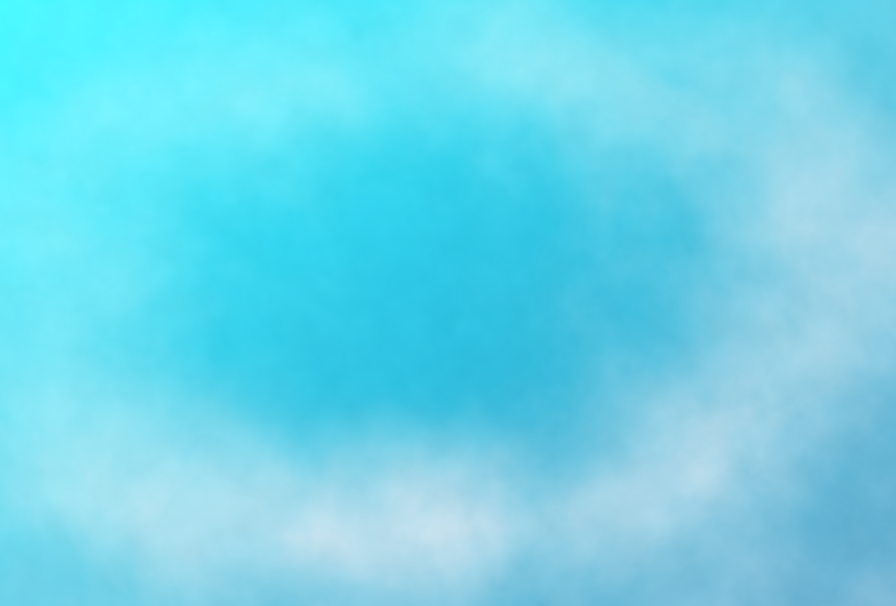
Write a Shadertoy shader that draws this texture.

```glsl
// Soft, blurred cloud haze around an opening of turquoise sky.

// Clear sky and haze colours, from the sunlit upper left to the lower right
const vec3 SKY_LIT    = vec3(0.17, 0.98, 1.04);
const vec3 SKY_SHADE  = vec3(0.18, 0.56, 0.74);
const vec3 HAZE_LIT   = vec3(0.61, 0.97, 1.00);
const vec3 HAZE_SHADE = vec3(0.77, 0.88, 0.93);

// Elliptical opening, in fractions of the canvas
const vec2 OPENING_CENTRE = vec2(0.48, 0.51);
const vec2 OPENING_RADII  = vec2(0.42, 0.36);

const float NOISE_SCALE   = 2.8;   // cells per canvas height
const float BILLOW_SCALE  = 1.5;   // billows relative to the noise scale
const float OCTAVE_GAIN   = 0.54;
const float EDGE_WARP     = 0.50;  // wobble of the opening
const float BILLOW        = 0.58;  // unevenness of the haze
const float HAZE_MIN      = 0.60;  // haze strength, upper left
const float HAZE_MAX      = 0.83;  // haze strength, lower right
const float CORNER_FADE   = 0.46;  // haze lost towards the corners
const float MOTTLE_SCALE  = 22.0;  // fine mottling, cells per canvas height
const float MOTTLE        = 0.030;
const int   OCTAVES       = 6;

// Integer hash of a lattice cell, 0 to 1
float hash(ivec2 cell) {
    uint n = uint(cell.x) * 1597u + uint(cell.y) * 51749u + 977u;
    n = (n ^ (n >> 15u)) * 40503u;
    n = (n ^ (n << 13u)) * 48271u;
    n ^= n >> 16u;
    return float(n & 65535u) / 65535.0;
}

// Value noise with quintic interpolation
float noise(vec2 p) {
    ivec2 cell = ivec2(floor(p));
    vec2 f = fract(p);
    f = f * f * f * (f * (f * 6.0 - 15.0) + 10.0);
    float low  = mix(hash(cell), hash(cell + ivec2(1, 0)), f.x);
    float high = mix(hash(cell + ivec2(0, 1)), hash(cell + ivec2(1, 1)), f.x);
    return mix(low, high, f.y);
}

// Rotated octaves, centred on zero
float fbm(vec2 p, int octaves) {
    const mat2 TURN = mat2(1.6, 1.2, -1.2, 1.6);
    float sum = 0.0, amplitude = 0.55;
    for (int i = 0; i < octaves; i++) {
        sum += amplitude * (noise(p) - 0.5);
        p = TURN * p + 7.3;
        amplitude *= OCTAVE_GAIN;
    }
    return sum;
}

void mainImage(out vec4 fragColor, in vec2 fragCoord) {
    vec2 uv = fragCoord / iResolution.xy;
    vec2 height = fragCoord / iResolution.y;
    vec2 p = NOISE_SCALE * height;

    // Light falls off diagonally
    float shade = 0.5 * (uv.x + 1.0 - uv.y);
    vec3 sky = mix(SKY_LIT, SKY_SHADE, shade);
    vec3 hazeColor = mix(HAZE_LIT, HAZE_SHADE, smoothstep(0.1, 0.7, shade));

    // Haze banks ring the opening and thin out again in the corners
    float ring = length((uv - OPENING_CENTRE) / OPENING_RADII);
    ring += EDGE_WARP * fbm(p + 3.7, OCTAVES);
    float haze = smoothstep(0.34, 1.14, ring);
    haze *= 1.0 - CORNER_FADE * smoothstep(1.08, 1.55, ring);
    haze *= mix(HAZE_MIN, HAZE_MAX, smoothstep(0.2, 0.65, shade));

    // Cloudy billows, weaker in the clear part
    vec2 drift = 0.7 * vec2(fbm(p + 11.2, 3), fbm(p + 23.9, 3));
    float billows = fbm(BILLOW_SCALE * p + drift + 17.1, OCTAVES);
    haze += BILLOW * (0.55 + 0.45 * haze) * billows;
    haze = 0.5 * (haze + sqrt(haze * haze + 0.006));

    // Faint fine mottling over everything
    vec3 color = mix(sky, hazeColor, min(haze, 1.0));
    color += MOTTLE * fbm(MOTTLE_SCALE * height, 3);

    fragColor = vec4(clamp(color, 0.0, 1.0), 1.0);
}
```
